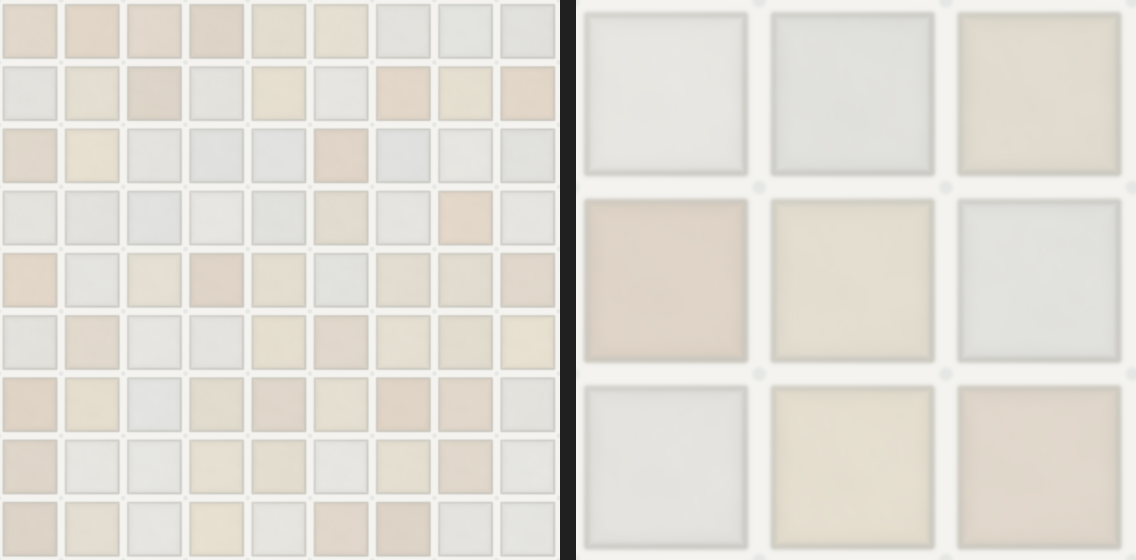
Left: the whole. Right: its middle third, enlarged.
A Shadertoy shader for this pattern:

```glsl
// Pale glazed mosaic: a square grid of white, cream and blush tiles in white grout.

const float TILES       = 9.0;                // repeats across and down
const vec2  TILE_CENTRE = vec2(0.482, 0.496); // tile centre within its cell
const float TILE_HALF   = 0.434;              // half tile width, in cells
const float CORNER      = 0.018;              // corner radius, in cells
const float RIM_WIDTH   = 0.021;              // dark outline falloff, in cells
const float RIM_DEPTH   = 0.72;               // outline strength
const float SOFTNESS    = 0.020;              // tile to grout blend, in cells
const float TONE_SPREAD = 0.022;              // brightness change between tiles
const float MOTTLE      = 0.006;              // cloudiness within a tile

const float WHITE_SHARE = 0.38;
const float CREAM_SHARE = 0.30;

const vec3 WHITE_GLAZE = vec3(0.892, 0.890, 0.876);
const vec3 CREAM_GLAZE = vec3(0.894, 0.870, 0.815);
const vec3 BLUSH_GLAZE = vec3(0.880, 0.838, 0.787);
const vec3 GROUT       = vec3(0.955, 0.952, 0.938);
const vec3 RIM         = vec3(0.775, 0.772, 0.745);
const vec3 JOINT       = vec3(0.860, 0.875, 0.870);

float hash(vec2 p, float seed) {
    vec3 q = fract(vec3(p.xyx + seed) * vec3(0.1031, 0.1030, 0.0973));
    q += dot(q, q.yzx + 33.33);
    return fract((q.x + q.y) * q.z);
}

float roundedBox(vec2 p, float halfSize, float radius) {
    vec2 d = abs(p) - halfSize + radius;
    return length(max(d, 0.0)) + min(max(d.x, d.y), 0.0) - radius;
}

// Layered sines, shifted per tile, roughly in -1..1
float clouds(vec2 p, float phase) {
    float sum = 0.0;
    float gain = 0.5;
    for (int i = 0; i < 4; i++) {
        sum += gain * sin(p.x + phase + 1.3 * sin(p.y)) * cos(p.y - phase);
        p = mat2(1.5, 1.1, -1.1, 1.5) * p;
        phase += 2.1;
        gain *= 0.65;
    }
    return sum;
}

vec3 glazeColour(vec2 id) {
    float pick = hash(id, 17.0);
    vec3 glaze = pick < WHITE_SHARE ? WHITE_GLAZE
               : pick < WHITE_SHARE + CREAM_SHARE ? CREAM_GLAZE
               : BLUSH_GLAZE;
    float tone = hash(id, 41.0) - 0.5;
    float warmth = hash(id, 73.0) - 0.5;
    return glaze + TONE_SPREAD * tone + 0.012 * warmth * vec3(1.0, 0.0, -1.0);
}

void mainImage(out vec4 fragColor, in vec2 fragCoord) {
    float canvas = min(iResolution.x, iResolution.y);
    float pixel = TILES / canvas;
    vec2 grid = fragCoord * pixel;
    vec2 id = floor(grid + 0.5 - TILE_CENTRE);
    vec2 local = grid - id - TILE_CENTRE;
    float dist = roundedBox(local, TILE_HALF, CORNER);

    // Glaze: faint clouding, darker towards the edge
    vec3 tile = glazeColour(id);
    tile += MOTTLE * clouds(local * 7.0, 6.283 * hash(id, 5.0));
    tile -= 0.022 * smoothstep(-0.13, 0.0, dist);

    // Grout: a small cool spot where the joints cross
    vec2 toCrossing = 0.5 - abs(local);
    float spot = 1.0 - smoothstep(0.015, 0.055, length(toCrossing));
    vec3 grout = mix(GROUT, JOINT, 0.6 * spot);

    float blend = max(SOFTNESS, pixel);
    vec3 colour = mix(tile, grout, smoothstep(-blend, blend, dist));

    // Outline: a soft grey line, heavier on the right and lower sides
    float offset = (dist + 0.010) / max(RIM_WIDTH, 0.7 * pixel);
    float side = 0.85 + 0.3 * clamp(local.x - local.y, -0.5, 0.5);
    colour = mix(colour, RIM, RIM_DEPTH * side * exp(-offset * offset));

    fragColor = vec4(colour, 1.0);
}
```
